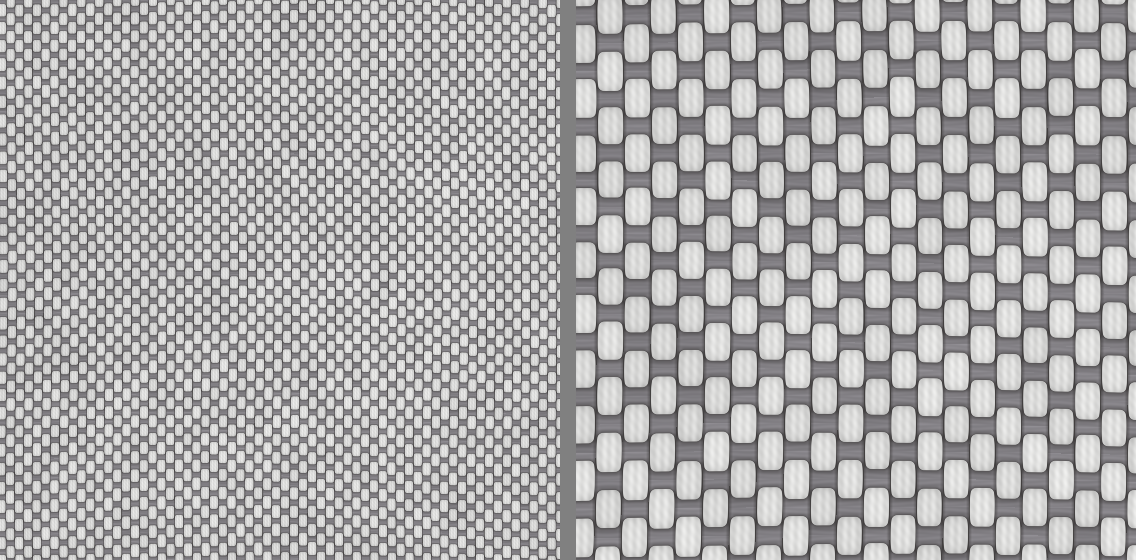
Left: the whole. Right: its middle third, enlarged.
This texture is drawn by a WebGL 2 fragment shader. Its source:

```glsl
#version 300 es
precision highp float;
// Two-tone basket weave: pale upright floats, staggered by half a repeat in
// alternate columns, over grey cross yarns. Each float is a barrel-shaped
// distance field with ribbed strands, and casts a thin contact shadow.

#define COLUMNS 63.2        // yarn columns across the canvas
#define ROWS 30.5           // vertical repeats in one column
#define FLOAT_HALF vec2(0.47, 0.71) // half size, in column widths
#define CORNER 0.17
#define STRANDS 3.0         // ribs along each float
#define JITTER 0.05         // size and position variation
#define TONE_VARIATION 0.05
#define WARP 0.10           // slow drift of the yarns

uniform vec2 u_resolution;
out vec4 fragColor;

const float TAU = 6.2831853;
const vec3 PALE = vec3(0.895, 0.895, 0.89);
const vec3 GREY = vec3(0.53, 0.52, 0.54);
const vec3 SHADOW = vec3(0.24, 0.23, 0.23);

float hash(vec2 p) {
    p = fract(p * vec2(0.1031, 0.1137));
    p += dot(p, p.yx + 33.33);
    return fract((p.x + p.y) * p.x * 97.3);
}

float roundedBox(vec2 p, vec2 halfSize, float radius) {
    vec2 q = abs(p) - halfSize + radius;
    return length(max(q, 0.0)) + min(max(q.x, q.y), 0.0) - radius;
}

// Layered sines bend the yarns gently
vec2 drift(vec2 uv) {
    vec2 bend = sin(TAU * (uv.yx * vec2(1.3, 0.8) + vec2(0.1, 0.4)));
    bend += 0.5 * sin(TAU * (uv * vec2(2.7, 3.1) + uv.yx));
    return WARP * bend;
}

void main() {
    float side = min(u_resolution.x, u_resolution.y);
    vec2 uv = gl_FragCoord.xy / side;
    float pixel = COLUMNS / side;

    // Staggered cell coordinates, measured in column widths
    vec2 grid = uv * vec2(COLUMNS, ROWS) + drift(uv) + vec2(0.22, 0.5);
    float column = floor(grid.x);
    grid.y += 0.5 * mod(column, 2.0);
    vec2 cell = floor(grid);
    vec2 p = (grid - cell - 0.5) * vec2(1.0, COLUMNS / ROWS);
    float tone = hash(cell + 7.0) - 0.5;
    float shift = hash(cell + 41.0) - 0.5;

    // Barrel-shaped float with a slightly uneven length
    vec2 q = p - vec2(0.4, 1.0) * JITTER * shift;
    vec2 halfSize = FLOAT_HALF + vec2(0.3, 1.0) * JITTER * tone;
    float along = q.y / halfSize.y;
    halfSize.x -= 0.07 * pow(min(abs(along), 1.0), 3.0);
    float d = roundedBox(q, halfSize, CORNER);

    // Grey cross yarn: fine filaments, rounded in section
    float fromBar = abs(p.y) - 0.5 * COLUMNS / ROWS;
    float filament = sin(TAU * (fromBar * 5.0 + 0.3 * tone + 0.15 * sin(grid.x * 3.0)));
    vec3 color = GREY * (1.0 + 0.035 * filament + 0.10 * tone);

    // Contact shadow: deepest below each float and beside its neighbours
    float reach = p.y < 0.0 ? 0.13 : 0.08;
    float contact = exp(-max(d, 0.0) / reach);
    float sideGap = smoothstep(0.36, 0.52, abs(p.x));
    color = mix(color, SHADOW, clamp(0.75 * contact + 0.5 * sideGap, 0.0, 0.95));

    // Pale strands, darker in the grooves and toward the rounded rim
    float across = q.x / halfSize.x;
    float groove = 0.5 - 0.5 * cos(TAU * (0.5 * STRANDS * (across + 1.0) + 0.5));
    float rim = 0.09 * pow(abs(across), 4.0) + 0.10 * pow(abs(along), 4.0);
    float fibre = 0.015 * sin(grid.y * 31.0 + grid.x * 17.0 + TAU * tone);
    float light = 1.0 - 0.07 * (1.0 - groove) - rim + fibre + TONE_VARIATION * tone;
    float cover = 1.0 - smoothstep(-0.6 * pixel, 0.6 * pixel, d);
    color = mix(color, PALE * light, cover);

    // Broad, faint unevenness in the lighting
    color *= 1.0 + 0.018 * sin(TAU * (0.6 * uv.x - 0.4 * uv.y)) * sin(TAU * 0.5 * uv.y);
    fragColor = vec4(clamp(color, 0.0, 1.0), 1.0);
}
```
